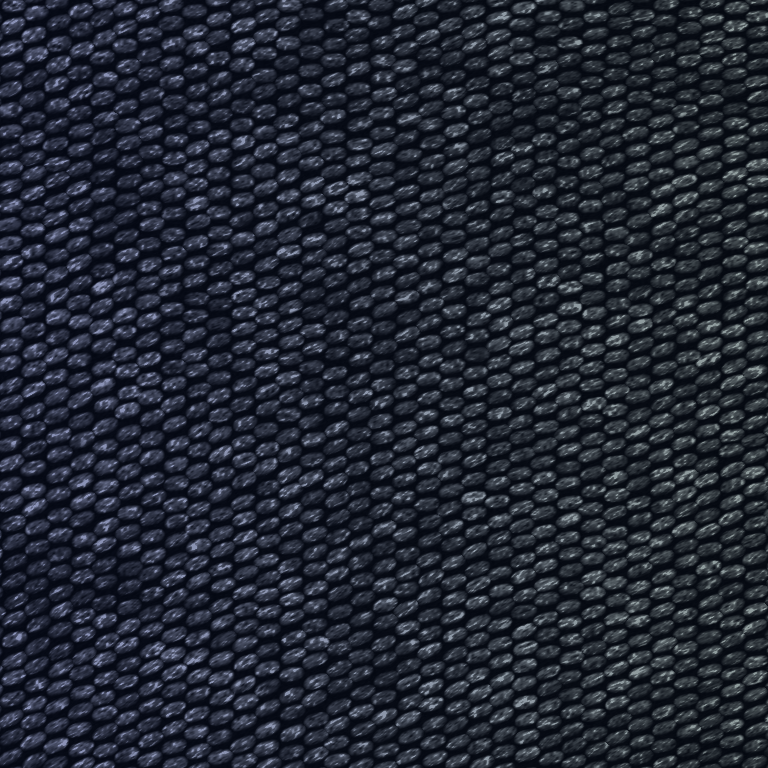
Write a WebGL 2 fragment shader that draws this texture.

```glsl
#version 300 es
precision highp float;
// Coarse dark navy woven cloth: staggered plump stitches with glinting fibres.

#define COLUMNS 33.0
#define ROWS 39.0
#define TILT_LOW 0.23
#define TILT_HIGH 0.07
#define STITCH_SIZE vec2(0.60, 0.43)
#define JITTER 0.16
#define FIBRE_SCALE vec2(4.5, 6.5)
#define GLINT_GAIN 0.55
#define SHADOW_COLOR vec3(0.015, 0.030, 0.065)
#define GLINT_COLOR vec3(0.51, 0.54, 0.59)
#define LEFT_TINT vec3(0.97, 0.97, 1.12)
#define RIGHT_TINT vec3(1.01, 1.04, 0.96)

uniform vec2 u_resolution;
out vec4 fragColor;

float hash(vec2 p) {
    vec3 q = fract(p.xyx * 0.1031);
    q += dot(q, q.yzx + 33.33);
    return fract((q.x + q.y) * q.z);
}

float noise(vec2 p) {
    vec2 cell = floor(p), f = fract(p);
    f = f * f * (3.0 - 2.0 * f);
    float low = mix(hash(cell), hash(cell + vec2(1, 0)), f.x);
    float high = mix(hash(cell + vec2(0, 1)), hash(cell + vec2(1, 1)), f.x);
    return mix(low, high, f.y);
}

// Bend the cloth: rows climb to the right, more steeply near the bottom.
vec2 weaveCoords(vec2 uv) {
    float tilt = mix(TILT_LOW, TILT_HIGH, uv.y);
    vec2 sway = vec2(noise(uv * 5.0 + 20.0), noise(uv * 6.0 + 50.0)) - 0.5;
    vec2 cloth = vec2(uv.x, uv.y - uv.x * tilt) + sway * vec2(0.010, 0.014);
    return cloth * vec2(COLUMNS, ROWS) + 100.0;
}

// Rounded thread crossing: 1 on its crest, below 0 outside.
float stitchHeight(vec2 p) {
    vec2 d = abs(p) / STITCH_SIZE;
    return 1.0 - d.x * d.x * d.x - d.y * d.y;
}

void main() {
    vec2 uv = gl_FragCoord.xy / u_resolution;
    vec2 weave = weaveCoords(uv);

    // Find the highest stitch among the staggered neighbours.
    float height = -1.0;
    vec2 local = vec2(0.0), id = vec2(0.0);
    for (int i = -1; i <= 1; i++) {
        float column = floor(weave.x) + float(i);
        float row = weave.y + 0.5 * mod(column, 2.0);
        for (int j = -1; j <= 1; j++) {
            vec2 key = vec2(column, floor(row) + float(j));
            vec2 p = vec2(weave.x, row) - key - 0.5;
            p += (vec2(hash(key + 7.0), hash(key + 19.0)) - 0.5) * JITTER;
            p.y -= p.x * (0.10 + 0.25 * (hash(key + 31.0) - 0.5));
            float h = stitchHeight(p) - 0.12 * hash(key + 43.0);
            if (h > height) {
                height = h;
                local = p;
                id = key;
            }
        }
    }

    // Twisted fibres run along each stitch; fine grain breaks them up.
    vec2 strand = vec2(local.x, local.y - 0.25 * local.x) * FIBRE_SCALE;
    float fibre = noise(strand + id * 17.0);
    float grain = noise(strand * 1.8 + id * 23.0 + 9.0);
    float thread = 0.6 * fibre + 0.4 * grain;

    // Light from above, dark gaps, uneven stitches and broad worn patches.
    float body = smoothstep(-0.05, 0.75, height);
    float light = 0.85 + 0.9 * local.y;
    float variation = 0.72 + 0.56 * hash(id + 61.0);
    float wear = 0.82 + 0.36 * noise(uv * vec2(7.0, 9.0) + 3.0);
    float tone = body * (0.06 + 0.78 * thread) * light * variation * wear;
    tone += GLINT_GAIN * body * smoothstep(0.58, 0.90, thread) * variation;
    tone += 0.035 * grain;

    vec3 color = mix(SHADOW_COLOR, GLINT_COLOR, clamp(tone, 0.0, 1.1));
    color *= mix(LEFT_TINT, RIGHT_TINT, smoothstep(0.0, 1.0, uv.x));
    fragColor = vec4(color, 1.0);
}
```
